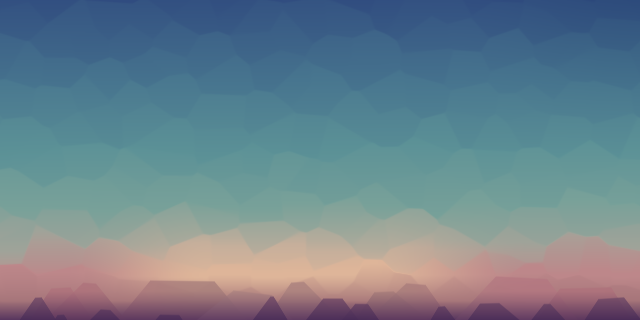
Give the GLSL for this background, as a Shadertoy shader.

```glsl
// Faceted dusk sky: blue to teal to peach, above hazy mauve and purple crags.

float hash(vec2 p) {
    return fract(sin(dot(p, vec2(127.1, 311.7))) * 43758.5453);
}

// Linear 0..1 step between two heights
float ramp(float low, float high, float y) {
    return clamp((y - low) / (high - low), 0.0, 1.0);
}

// Horizontal warmth: peach near the centre, rose towards both sides
float glowAt(float x) {
    return smoothstep(0.2, 0.65, x) * (1.0 - smoothstep(1.15, 1.65, x));
}

vec3 skyColor(vec2 p) {
    float glow = glowAt(p.x);
    vec3 horizon = mix(vec3(0.74, 0.53, 0.54), vec3(0.87, 0.71, 0.60), glow);
    vec3 haze = mix(vec3(0.65, 0.64, 0.60), vec3(0.75, 0.68, 0.61), glow);
    vec3 col = vec3(0.34, 0.21, 0.37);
    col = mix(col, vec3(0.64, 0.45, 0.47), ramp(0.0, 0.06, p.y));
    col = mix(col, horizon, ramp(0.05, 0.14, p.y));
    col = mix(col, haze, ramp(0.15, 0.24, p.y));
    col = mix(col, vec3(0.47, 0.63, 0.60), ramp(0.22, 0.36, p.y));
    col = mix(col, vec3(0.36, 0.57, 0.59), ramp(0.36, 0.53, p.y));
    col = mix(col, vec3(0.28, 0.46, 0.56), ramp(0.53, 0.74, p.y));
    return mix(col, vec3(0.19, 0.30, 0.50), ramp(0.74, 1.02, p.y));
}

// Soft-edged Voronoi facets, each pulling its height towards its own seed
float facetHeight(vec2 p) {
    vec2 size = vec2(0.125, 0.09);
    vec2 base = floor(p / size);
    float total = 0.0, height = 0.0;
    for (int j = -2; j <= 2; j++) {
        for (int i = -2; i <= 2; i++) {
            vec2 cell = base + vec2(i, j);
            vec2 jitter = vec2(hash(cell), hash(cell + 37.0));
            vec2 seed = (cell + jitter) * size;
            float weight = exp(-50.0 * length((p - seed) / vec2(0.125, 0.105)));
            float lift = 0.025 * (hash(cell + 71.0) - 0.5);
            height += weight * (mix(p.y, seed.y, 0.4) + lift);
            total += weight;
        }
    }
    return height / max(total, 1e-30);
}

// Coverage of a flat-topped crag: x = centre, y = top, z = half width of top
float crag(vec2 p, vec3 shape) {
    float side = p.x - shape.x;
    float tilt = 0.25 * (hash(shape.xy) - 0.5);
    float slope = 0.8 + 0.9 * hash(shape.xy + step(0.0, side));
    float top = shape.y + tilt * clamp(side, -shape.z, shape.z)
              - slope * max(abs(side) - shape.z, 0.0);
    float pixel = 1.0 / iResolution.y;
    return smoothstep(-pixel, pixel, top - p.y);
}

void mainImage(out vec4 fragColor, in vec2 fragCoord) {
    // Canvas units: height 1, width 2
    vec2 p = fragCoord / iResolution.xy * vec2(2.0, 1.0);

    // Sky facets, fading to a plain gradient at the ground
    float height = mix(p.y, facetHeight(p), smoothstep(0.04, 0.2, p.y));
    vec3 col = skyColor(vec2(p.x, height));
    col -= 0.02 * smoothstep(1.4, 2.0, p.x) * smoothstep(0.5, 1.0, p.y);

    // Hazy mauve crags, rosier at the sides
    vec3 farCrags[9] = vec3[9](
        vec3(0.19, 0.10, 0.03), vec3(0.28, 0.115, 0.02), vec3(0.57, 0.122, 0.10),
        vec3(0.79, 0.085, 0.06), vec3(0.93, 0.118, 0.02), vec3(1.20, 0.088, 0.03),
        vec3(1.30, 0.112, 0.03), vec3(1.63, 0.132, 0.08), vec3(1.83, 0.10, 0.08));
    vec3 mauve = mix(vec3(0.70, 0.46, 0.50), vec3(0.66, 0.50, 0.49), glowAt(p.x));
    mauve = mix(vec3(0.35, 0.21, 0.37), mauve, ramp(-0.01, 0.09, p.y));
    for (int i = 0; i < 9; i++) {
        float tone = 0.04 * (hash(farCrags[i].xy + 5.0) - 0.5);
        col = mix(col, mauve + tone, 0.75 * crag(p, farCrags[i]));
    }

    // Dark purple crags along the bottom
    vec3 nearCrags[11] = vec3[11](
        vec3(0.12, 0.07, 0.01), vec3(0.19, 0.016, 0.01), vec3(0.33, 0.032, 0.015),
        vec3(0.53, 0.016, 0.03), vec3(0.85, 0.073, 0.005), vec3(1.04, 0.067, 0.03),
        vec3(1.13, 0.05, 0.02), vec3(1.38, 0.042, 0.01), vec3(1.53, 0.052, 0.03),
        vec3(1.71, 0.05, 0.01), vec3(1.91, 0.068, 0.04));
    vec3 purple = mix(vec3(0.28, 0.17, 0.34), vec3(0.46, 0.30, 0.41), ramp(0.0, 0.08, p.y));
    for (int i = 0; i < 11; i++) {
        col = mix(col, purple, 0.8 * crag(p, nearCrags[i]));
    }

    fragColor = vec4(col, 1.0);
}
```
